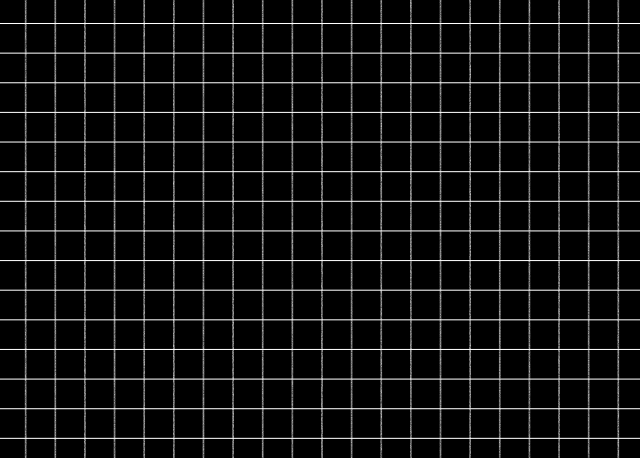
Give the GLSL for this pattern, as a WebGL 1 fragment shader.

```glsl
precision highp float;
// Square grid on black: crisp white horizontals crossed by grainy grey verticals.

uniform vec2 u_resolution;

vec2 gradient(vec2 cell) {
  float angle = 6.2832 * fract(sin(dot(cell, vec2(127.1, 311.7))) * 43758.55);
  return vec2(cos(angle), sin(angle));
}

float gradientNoise(vec2 p) {
  vec2 i = floor(p);
  vec2 f = p - i;
  vec2 s = f * f * f * (f * (f * 6.0 - 15.0) + 10.0);
  float a = dot(gradient(i), f);
  float b = dot(gradient(i + vec2(1.0, 0.0)), f - vec2(1.0, 0.0));
  float c = dot(gradient(i + vec2(0.0, 1.0)), f - vec2(0.0, 1.0));
  float d = dot(gradient(i + vec2(1.0, 1.0)), f - vec2(1.0, 1.0));
  return mix(mix(a, b, s.x), mix(c, d, s.x), s.y);
}

// Exact share of a pixel covered by a line, also when the line is thinner.
float lineCoverage(float dist, float width, float pixel) {
  float near = max(dist - 0.5 * pixel, -0.5 * width);
  float far = min(dist + 0.5 * pixel, 0.5 * width);
  return clamp((far - near) / pixel, 0.0, 1.0);
}

void main() {
  // The canvas width is one unit.
  float pixel = 1.0 / u_resolution.x;
  vec2 uv = gl_FragCoord.xy * pixel;

  // Signed distance to the nearest grid line on each axis.
  float period = 0.0463;
  vec2 cell = (uv - vec2(0.0401, 0.0307)) / period;
  vec2 dist = (fract(cell + 0.5) - 0.5) * period;

  // Worn verticals: fine grain plus a slower drift along each line.
  float grain = gradientNoise(uv * vec2(610.0, 470.0));
  float drift = gradientNoise(vec2(floor(cell.x + 0.5) * 3.7 + 0.4, uv.y * 90.0));
  float grey = clamp(0.52 + 0.35 * grain + 0.12 * drift, 0.0, 1.0);
  float vertical = grey * lineCoverage(dist.x, 0.0026, pixel);

  // Clean horizontals lie on top.
  float horizontal = lineCoverage(dist.y, 0.0016, pixel);
  gl_FragColor = vec4(vec3(mix(vertical, 1.0, horizontal)), 1.0);
}
```
